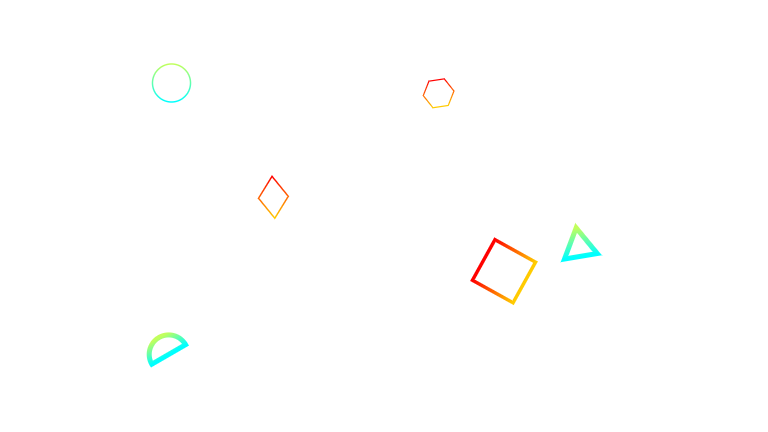
Give the GLSL for this background, as a WebGL 2 fragment shader.

```glsl
#version 300 es
precision highp float;

uniform vec2 u_resolution;
out vec4 outColor;

const float TAU = 6.2831853;

const vec3 PAPER  = vec3(1.0);
const vec3 RED    = vec3(1.0, 0.0, 0.0);
const vec3 AMBER  = vec3(1.0, 0.8, 0.0);
const vec3 LIME   = vec3(0.76, 1.0, 0.36);
const vec3 CYAN   = vec3(0.0, 1.0, 1.0);

// Kinds below 3 are special, higher ones are the number of polygon sides
const float CIRCLE = 0.0;
const float HALF_DISC = 1.0;
const float DIAMOND = 2.0;
const float DIAMOND_ASPECT = 0.71;

// Centre from the middle of the canvas in canvas heights, tilt in degrees
const int COUNT = 6;
const vec3 PLACE[COUNT] = vec3[COUNT](
    vec3(-0.4919,  0.3079,  0.0),
    vec3( 0.1264,  0.2840,  8.5),
    vec3(-0.2560,  0.0433,  3.8),
    vec3( 0.2778, -0.1278, 61.0),
    vec3( 0.4521, -0.0713,  9.5),
    vec3(-0.4984, -0.3204, 30.0));

// Kind, radius or apothem, half stroke width, warm palette flag
const vec4 FORM[COUNT] = vec4[COUNT](
    vec4(CIRCLE,    0.0440, 0.0017, 0.0),
    vec4(6.0,       0.0311, 0.0014, 1.0),
    vec4(DIAMOND,   0.0486, 0.0017, 1.0),
    vec4(4.0,       0.0537, 0.0040, 1.0),
    vec4(3.0,       0.0222, 0.0058, 0.0),
    vec4(HALF_DISC, 0.0451, 0.0058, 0.0));

vec2 rotate(vec2 p, float angle) {
    float c = cos(angle), s = sin(angle);
    return vec2(c * p.x - s * p.y, s * p.x + c * p.y);
}

// Regular polygon resting on a flat side, with mitred corners
float polygonDistance(vec2 p, float sides, float apothem) {
    float sector = TAU / sides;
    float angle = atan(p.x, -p.y);
    angle -= sector * floor(angle / sector + 0.5);
    return length(p) * cos(angle) - apothem;
}

float shapeDistance(vec2 p, float kind, float size) {
    float disc = length(p) - size;
    if (kind == CIRCLE) return disc;
    if (kind == HALF_DISC) return max(disc, -p.y);
    if (kind == DIAMOND) {
        vec2 normal = normalize(vec2(1.0, DIAMOND_ASPECT));
        return dot(abs(p), normal) - size * normal.y;
    }
    return polygonDistance(p, kind, size);
}

// Lower and upper ends of the colour ramp in local height
vec2 rampRange(float kind, float size) {
    float low = kind == HALF_DISC ? 0.0 : -size;
    float high = kind == 3.0 ? 2.0 * size : size;
    return vec2(low, high);
}

void main() {
    vec2 uv = (gl_FragCoord.xy - 0.5 * u_resolution) / u_resolution.y;
    float pixel = 1.0 / u_resolution.y;
    vec3 color = PAPER;

    // Outlined shapes, each with a gradient along its own axis
    for (int i = 0; i < COUNT; i++) {
        vec4 form = FORM[i];
        vec2 p = rotate(uv - PLACE[i].xy, -radians(PLACE[i].z));
        float stroke = abs(shapeDistance(p, form.x, form.y)) - form.z;
        float coverage = clamp(0.5 - stroke / pixel, 0.0, 1.0);

        vec2 range = rampRange(form.x, form.y);
        float ramp = clamp((p.y - range.x) / (range.y - range.x), 0.0, 1.0);
        vec3 warm = mix(AMBER, RED, ramp);
        vec3 cool = mix(CYAN, LIME, ramp);
        color = mix(color, mix(cool, warm, form.w), coverage);
    }

    outColor = vec4(color, 1.0);
}
```
